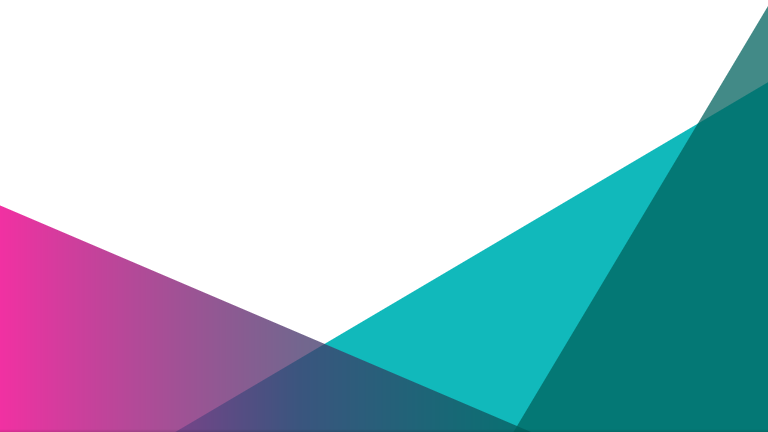
This background is drawn by a Shadertoy shader. Its source:

```glsl
#define TEAL_EDGE vec2(-0.2395, 1.0492)  // height at left side, slope
#define DARK_EDGE vec2(-1.9890, 2.9750)
#define PINK_EDGE vec2(0.5245, -0.7585)
#define VIOLET_AT 0.39
#define GRADIENT_END 0.68
#define DARK_OPACITY 0.74
#define FOOT_SHADE 0.10

const vec3 WHITE = vec3(1.0);
const vec3 TEAL = vec3(0.065, 0.727, 0.733);
const vec3 DEEP_TEAL = vec3(0.0, 0.380, 0.365);
const vec3 PINK = vec3(0.94, 0.10, 0.595);
const vec3 VIOLET = vec3(0.28, 0.21, 0.42);
const vec3 SEA = vec3(0.02, 0.34, 0.345);

// Smooth coverage of the area below a slanted edge
float below(vec2 uv, vec2 edge) {
    float gap = edge.x + edge.y * uv.x - uv.y;
    float pixel = length(vec2(edge.y, 1.0) / iResolution.xy);
    return clamp(gap / pixel + 0.5, 0.0, 1.0);
}

// Pink to violet to sea green, with opacity in alpha
vec4 sweepInk(float x) {
    float first = clamp(x / VIOLET_AT, 0.0, 1.0);
    float second = clamp((x - VIOLET_AT) / (GRADIENT_END - VIOLET_AT), 0.0, 1.0);
    vec3 ink = mix(mix(PINK, VIOLET, first), SEA, second);
    float opacity = mix(mix(0.90, 0.76, first), DARK_OPACITY, second);
    return vec4(ink, opacity);
}

void mainImage(out vec4 fragColor, in vec2 fragCoord) {
    vec2 uv = fragCoord / iResolution.xy;

    // Opaque teal wedge
    float teal = below(uv, TEAL_EDGE);
    vec3 color = mix(WHITE, TEAL, teal);

    // Translucent gradient wedge
    vec4 sweep = sweepInk(uv.x);
    float pink = below(uv, PINK_EDGE);
    color = mix(color, sweep.rgb, sweep.a * pink);

    // Translucent dark wedge
    float dark = below(uv, DARK_EDGE);
    color = mix(color, DEEP_TEAL, DARK_OPACITY * dark);

    // Faint shade along the foot
    color *= 1.0 - FOOT_SHADE * (1.0 - smoothstep(0.0, 0.008, uv.y));

    fragColor = vec4(color, 1.0);
}
```
